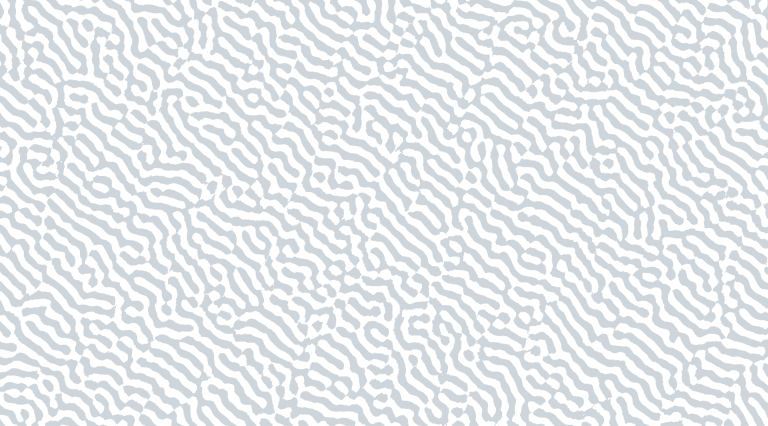
A Shadertoy shader for this pattern:

```glsl
// Labyrinth of slanted, branching stripes, like a reaction-diffusion pattern.
// Random plane waves of similar length are summed as phasors, normalised to
// equal strength, band-passed over a spiral of taps and cut into two colours.

#define PERIOD     0.0312  // stripe spacing, in canvas heights
#define WAVE_ANGLE 0.83    // mean direction across the stripes, radians
#define SPREAD     1.30    // largest deviation from that direction
#define JITTER     0.17    // relative variation of the wavelength
#define SOFTNESS   0.08    // lower values equalise weak spots harder
#define REACH      1.02    // filter radius, in stripe periods
#define BIAS       0.0     // positive values widen the white stripes
#define EDGE       1.2     // width of the smooth edge, in pixels
#define WAVES      36
#define TAPS       36

const float TAU = 6.28319;
const float GOLDEN_ANGLE = 2.39996;
const vec3 WHITE = vec3(1.0);
const vec3 GREY  = vec3(0.808, 0.838, 0.862);

// Each wave holds its wave vector (xy) and phase (z), in turns
vec3 waves[WAVES];

float hash(float n) {
    return fract(sin(n * 12.9898 + 4.137) * 43758.5);
}

// Directions are stratified and denser near the mean angle
void buildWaves() {
    for (int i = 0; i < WAVES; i++) {
        float n = float(i);
        float s = 2.0 * (n + hash(n)) / float(WAVES) - 1.0;
        float angle = WAVE_ANGLE + SPREAD * s * (0.4 + 0.6 * s * s);
        float frequency = 1.0 + JITTER * (2.0 * hash(n + 57.0) - 1.0);
        waves[i] = vec3(frequency * vec2(cos(angle), sin(angle)),
                        hash(n + 131.0));
    }
}

// Sum of phasors, reduced to its real part at nearly constant strength;
// parabolic arcs stand in for sine and cosine
float equalisedWaves(vec2 p) {
    vec2 sum = vec2(0.0);
    for (int i = 0; i < WAVES; i++) {
        float turns = dot(waves[i].xy, p) + waves[i].z;
        vec2 x = fract(vec2(turns, turns + 0.25)) - 0.5;
        sum += x * (8.0 - 16.0 * abs(x));
    }
    sum /= sqrt(float(WAVES));
    return sum.x * inversesqrt(dot(sum, sum) + SOFTNESS);
}

// Positive core with a negative ring, fading outwards
float bandPass(float r) {
    return cos(0.68 * TAU * r) * exp(-1.3 * r * r);
}

float labyrinth(vec2 p) {
    float sum = 0.0;
    for (int i = 0; i < TAPS; i++) {
        float r = REACH * sqrt((float(i) + 0.5) / float(TAPS));
        float a = float(i) * GOLDEN_ANGLE;
        sum += bandPass(r) * equalisedWaves(p + r * vec2(cos(a), sin(a)));
    }
    return sum / float(TAPS);
}

void mainImage(out vec4 fragColor, in vec2 fragCoord) {
    buildWaves();
    vec2 p = fragCoord / (iResolution.y * PERIOD);
    float value = labyrinth(p) + BIAS;

    // Divide by the slope for an edge of even width
    float slope = max(length(vec2(dFdx(value), dFdy(value))), 1e-4);
    float white = clamp(value / (EDGE * slope) + 0.5, 0.0, 1.0);
    fragColor = vec4(mix(GREY, WHITE, white), 1.0);
}
```
